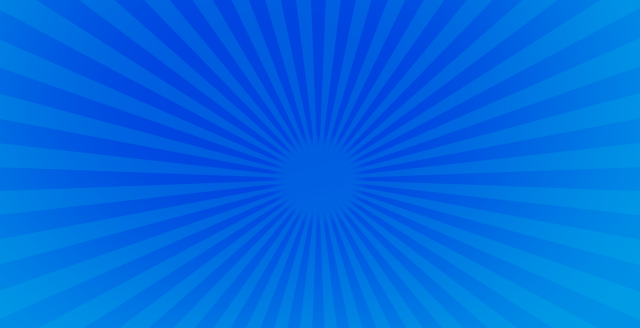
Give the GLSL for this background, as a WebGL 1 fragment shader.

```glsl
precision highp float;

uniform vec2 u_resolution;

const float TAU = 6.2831853;
const float RAY_COUNT = 40.0;

// Blend from the deep blue core (0) to the bright rim (1)
float rimAmount(vec2 p) {
  vec2 offset = (p - vec2(-0.137, 0.721)) / vec2(1.09, 0.838);
  return smoothstep(0.25, 1.3, length(offset));
}

// Coverage of the dark rays, which taper into a plain disc at the hub
float darkRays(vec2 p, float pixel) {
  vec2 q = (p - vec2(-0.005, 0.454)) / vec2(1.0, 0.95);
  float radius = length(q);
  float turn = atan(q.y, q.x) / TAU * RAY_COUNT;
  float fromAxis = abs(fract(turn + 0.5) - 0.5);
  float halfWidth = 0.25 * smoothstep(0.06, 0.16, radius);
  float edge = (fromAxis - halfWidth) * radius * TAU / RAY_COUNT;
  float ray = 1.0 - smoothstep(-0.75 * pixel, 0.75 * pixel, edge);
  return ray * smoothstep(0.085, 0.16, radius);
}

void main() {
  // Height runs from 0 to 1, x is zero at the middle
  float pixel = 1.0 / u_resolution.y;
  vec2 p = (gl_FragCoord.xy - vec2(0.5 * u_resolution.x, 0.0)) * pixel;

  float rim = rimAmount(p);
  vec3 darkBlue = mix(vec3(0.0, 0.27, 0.88), vec3(0.0, 0.57, 0.9), rim);
  vec3 lightBlue = darkBlue + vec3(0.0, mix(0.095, 0.04, rim), 0.0);

  gl_FragColor = vec4(mix(lightBlue, darkBlue, darkRays(p, pixel)), 1.0);
}
```
